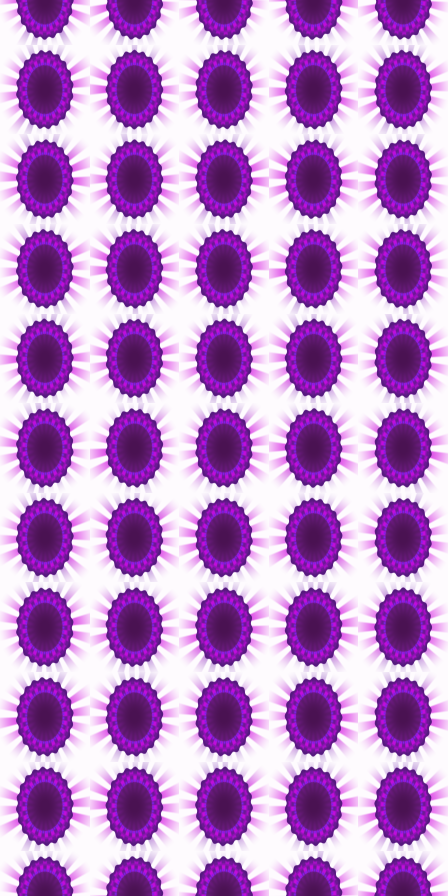
Write a Shadertoy shader that draws this pattern.

```glsl
// Grid of purple oval blossoms, five across and ten down, on white.
// Each cell works in elliptical polar coordinates: fading rays behind,
// a scalloped disc of alternating petals, a beaded ring and a dark core.

const float TAU = 6.2831853;
const float PETALS = 20.0;

float hash(vec2 p) {
    return fract(sin(dot(p, vec2(127.1, 311.7))) * 43758.5453);
}

// Soft-edged step: 1 where x is above the edge
float above(float edge, float x, float soft) {
    return smoothstep(edge - soft, edge + soft, x);
}

vec3 rays(vec2 p, float angle, float wave, vec2 id, float soft) {
    float index = mod(floor(angle * PETALS / TAU + 0.5), PETALS);
    float vary = hash(vec2(index, 3.0) + id * 0.37);
    float d = length(p);
    float fade = 1.0 - smoothstep(0.23, 0.53 + 0.12 * vary, d);
    float beam = above(-0.15, wave, soft + 0.12) * fade;
    float side = smoothstep(0.35, 0.9, abs(p.x) / max(d, 0.001));
    vec3 tint = mix(vec3(0.62, 0.40, 0.78), vec3(0.86, 0.22, 0.90), side);
    return mix(vec3(0.995, 0.985, 0.995), tint, beam * (0.7 + 0.3 * vary));
}

vec3 petals(float r, float wave, float soft, float px) {
    vec3 violet = vec3(0.42, 0.10, 0.58);
    vec3 magenta = vec3(0.76, 0.05, 0.86);
    float lit = above(0.0, wave, soft + 0.15);

    // Inner blocks and offset outer blocks, parted by a darker band
    float inner = lit * (1.0 - above(0.83, r, px + 0.015));
    float outer = (1.0 - lit) * above(0.81, r, px + 0.015);
    vec3 col = mix(violet, magenta, inner + outer * 0.75);
    col = mix(col, vec3(0.52, 0.07, 0.68), 0.6 * exp(-pow((r - 0.82) / 0.03, 2.0)));

    // Dark scalloped rim
    float rim = above(0.92 + 0.025 * wave, r, px + 0.015);
    return mix(col, vec3(0.32, 0.10, 0.48), rim * 0.85);
}

vec3 core(float r, float wave) {
    vec3 dark = mix(vec3(0.29, 0.07, 0.32), vec3(0.36, 0.10, 0.42), smoothstep(0.1, 0.6, r));
    float streak = smoothstep(0.32, 0.64, r) * (0.5 + 0.5 * wave);
    return mix(dark, vec3(0.46, 0.10, 0.55), 0.55 * streak);
}

void mainImage(out vec4 fragColor, in vec2 fragCoord) {
    // Cells are centred on half columns and whole rows
    vec2 grid = fragCoord / iResolution.x * 5.0;
    vec2 id = vec2(floor(grid.x), floor(grid.y + 0.5));
    vec2 p = grid - id - vec2(0.5, 0.0);

    // Elliptical polar coordinates, turned slightly in each cell
    vec2 e = p / vec2(0.312, 0.43);
    float r = length(e);
    float angle = atan(e.y, e.x) + (hash(id) - 0.5) * 0.3;
    float wave = cos(angle * PETALS);
    float px = 0.75 * 5.0 / iResolution.x / 0.36;
    float soft = min(1.0, px * PETALS / max(r, 0.1));

    vec3 col = rays(p, angle, wave, id, soft);
    float outline = 1.0 + 0.032 * wave;
    col = mix(col, petals(r, wave, soft, px), 1.0 - above(outline, r, px));

    // Beaded violet ring around the core
    float bead = 0.65 + 0.35 * cos(angle * PETALS * 2.0);
    float ring = exp(-pow((r - 0.67) / 0.04, 2.0)) * bead;
    col = mix(col, core(r, wave), 1.0 - above(0.635 + 0.012 * wave, r, px));
    col = mix(col, vec3(0.50, 0.13, 0.90), ring);

    fragColor = vec4(col, 1.0);
}
```
